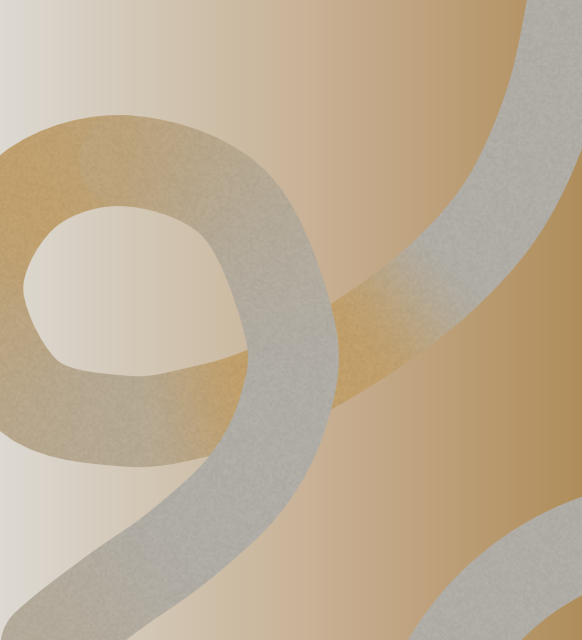
A Shadertoy shader for this background:

```glsl
const vec3 PEARL = vec3(0.866, 0.851, 0.825);
const vec3 SAND = vec3(0.797, 0.730, 0.632);
const vec3 BLUSH = vec3(0.785, 0.690, 0.580);
const vec3 BRONZE = vec3(0.688, 0.553, 0.355);
const vec3 SILVER = vec3(0.686, 0.675, 0.650);
const vec3 GOLD = vec3(0.752, 0.620, 0.415);

const float HALF_WIDTH = 0.071;
const float GRAIN_SCALE = 260.0;
const float GRAIN_AMOUNT = 0.045;
const vec2 RING_CENTER = vec2(1.078, -0.258);
const float RING_RADIUS = 0.4395;

// Knots of the ribbon's centre line, in units of canvas height
const int KNOTS = 22;
const int CROSSOVER = 13;
const int STEPS = 8;
const vec2 PATH[KNOTS] = vec2[](
    vec2(0.938, 1.286), vec2(0.915, 1.137), vec2(0.893, 0.986), vec2(0.857, 0.831),
    vec2(0.788, 0.680), vec2(0.688, 0.565), vec2(0.561, 0.469), vec2(0.423, 0.392),
    vec2(0.313, 0.357), vec2(0.195, 0.342), vec2(0.043, 0.383), vec2(-0.035, 0.548),
    vec2(0.039, 0.698), vec2(0.195, 0.749), vec2(0.367, 0.681), vec2(0.453, 0.486),
    vec2(0.443, 0.359), vec2(0.384, 0.245), vec2(0.280, 0.147), vec2(0.176, 0.073),
    vec2(0.072, -0.009), vec2(0.0, -0.094));

float hash(vec2 p) {
    vec3 q = fract(vec3(p.xyx) * 0.1031);
    q += dot(q, q.yzx + 33.33);
    return fract((q.x + q.y) * q.z);
}

float valueNoise(vec2 p) {
    vec2 cell = floor(p), f = fract(p);
    f = f * f * (3.0 - 2.0 * f);
    float low = mix(hash(cell), hash(cell + vec2(1, 0)), f.x);
    float high = mix(hash(cell + vec2(0, 1)), hash(cell + vec2(1, 1)), f.x);
    return mix(low, high, f.y);
}

// Catmull-Rom spline between knots k and k + 1
vec2 spline(int k, float t) {
    vec2 a = PATH[k - 1], b = PATH[k], c = PATH[k + 1], d = PATH[k + 2];
    return b + 0.5 * t * (c - a + t * (2.0 * a - 5.0 * b + 4.0 * c - d
             + t * (3.0 * (b - c) + d - a)));
}

// Distance to the centre line, and the nearest position along it in knots
vec2 nearestOnPath(vec2 p, int first, int last) {
    vec2 nearest = vec2(1e3, 0.0);
    vec2 start = PATH[first];
    for (int k = first; k < last; k++) {
        for (int j = 1; j <= STEPS; j++) {
            vec2 end = spline(k, float(j) / float(STEPS));
            vec2 edge = end - start, offset = p - start;
            float h = clamp(dot(offset, edge) / dot(edge, edge), 0.0, 1.0);
            float dist = length(offset - h * edge);
            if (dist < nearest.x)
                nearest = vec2(dist, float(k) + (float(j - 1) + h) / float(STEPS));
            start = end;
        }
    }
    return nearest;
}

// Silver fades to gold at the crossing and on the loop's upper left
vec3 ribbonColor(float s) {
    float crossing = smoothstep(4.7, 6.1, s) * (1.0 - 0.7 * smoothstep(7.2, 9.0, s));
    crossing *= 1.0 - smoothstep(12.0, 16.0, s);
    float bend = (s - 12.0) / 1.7;
    float warmth = crossing + 0.65 * exp(-bend * bend) + 0.2 * smoothstep(17.5, 20.0, s);
    return mix(SILVER, GOLD, clamp(warmth, 0.0, 1.0));
}

vec3 backdrop(float x) {
    vec3 color = mix(PEARL, SAND, clamp(x / 0.42, 0.0, 1.0));
    color = mix(color, BLUSH, clamp((x - 0.42) / 0.13, 0.0, 1.0));
    return mix(color, BRONZE, clamp((x - 0.55) / 0.45, 0.0, 1.0));
}

float strokeMask(float dist) {
    float soft = 0.75 / iResolution.y;
    return 1.0 - smoothstep(-soft, soft, dist - HALF_WIDTH);
}

void mainImage(out vec4 fragColor, in vec2 fragCoord) {
    vec2 p = fragCoord / iResolution.y;
    vec3 color = backdrop(fragCoord.x / iResolution.x);

    // Fine paper grain on the ribbons only
    float grain = 0.6 * valueNoise(p * GRAIN_SCALE)
                + 0.4 * valueNoise(p * GRAIN_SCALE * 1.9 + 17.0) - 0.5;
    grain *= GRAIN_AMOUNT;

    // Corner arc
    float arc = abs(length(p - RING_CENTER) - RING_RADIUS);
    color = mix(color, SILVER + grain, strokeMask(arc));

    // Lower strand, then the strand that crosses over it
    vec2 under = nearestOnPath(p, 1, CROSSOVER);
    color = mix(color, ribbonColor(under.y) + grain, strokeMask(under.x));
    vec2 over = nearestOnPath(p, CROSSOVER, KNOTS - 2);
    color = mix(color, ribbonColor(over.y) + grain, strokeMask(over.x));

    fragColor = vec4(color, 1.0);
}
```
